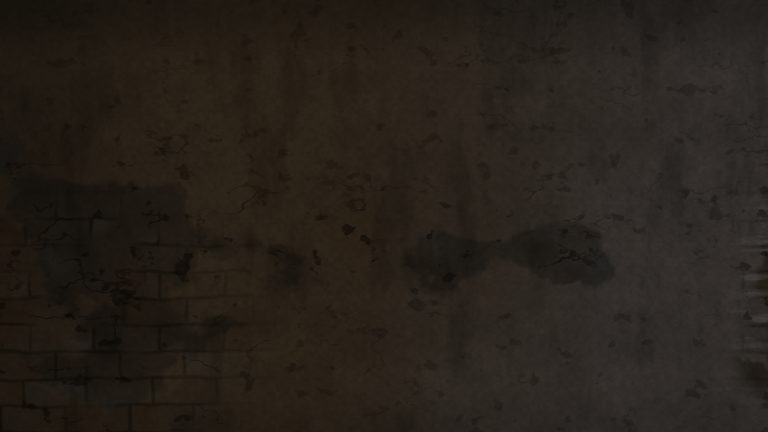
Reproduce this texture procedurally as a Shadertoy shader.

```glsl
// Dim, weathered plaster wall with peeled dark patches and faint exposed bricks.
#define PLASTER_BROWN vec3(0.163, 0.131, 0.092)
#define PLASTER_GREY vec3(0.192, 0.174, 0.163)
#define STAIN_DARK vec3(0.104, 0.086, 0.066)
#define RUST vec3(0.165, 0.105, 0.055)
#define SLATE vec3(0.125, 0.122, 0.112)
#define BRICK_SIZE vec2(0.15, 0.062)
#define PATCH_SCALE 7.0
#define CRACK_SCALE 13.0
#define GRAIN_SCALE 170.0
#define GRAIN_AMOUNT 0.10

float hash(vec2 p) {
    return fract(sin(dot(p, vec2(127.1, 311.7))) * 43758.545);
}

float noise(vec2 p) {
    vec2 cell = floor(p), f = fract(p);
    f = f * f * (3.0 - 2.0 * f);
    float low = mix(hash(cell), hash(cell + vec2(1, 0)), f.x);
    float high = mix(hash(cell + vec2(0, 1)), hash(cell + vec2(1, 1)), f.x);
    return mix(low, high, f.y);
}

float fbm(vec2 p) {
    float sum = 0.0, amplitude = 0.5;
    for (int i = 0; i < 5; i++) {
        sum += amplitude * noise(p);
        p = mat2(1.6, 1.2, -1.2, 1.6) * p + 7.3;
        amplitude *= 0.5;
    }
    return sum;
}

// Soft-edged bump of the given half width around a centre.
float bump(float x, float centre, float halfWidth) {
    float d = (x - centre) / halfWidth;
    return exp(-d * d);
}

// Thin contour of a noise field, broken into short strokes.
float cracks(vec2 p, float scale) {
    float line = abs(fbm(p * vec2(0.75, 1.3) * scale) - 0.48);
    float gaps = smoothstep(0.50, 0.68, fbm(p * scale * 0.8 + 31.0));
    return (1.0 - smoothstep(0.004, 0.028, line)) * gaps;
}

// x: mortar line strength, y: random value of the brick.
vec2 bricks(vec2 p) {
    p += 0.022 * (vec2(fbm(p * 9.0), fbm(p * 9.0 + 17.0)) - 0.5);
    vec2 q = p / BRICK_SIZE;
    float row = floor(q.y);
    q.x += 0.5 * mod(row, 2.0) + 0.2 * hash(vec2(row, 3.0));
    vec2 edge = (0.5 - abs(fract(q) - 0.5)) * BRICK_SIZE;
    float mortar = 1.0 - smoothstep(0.001, 0.007, min(edge.x, edge.y));
    return vec2(mortar, hash(floor(q) + 5.0));
}

void mainImage(out vec4 fragColor, in vec2 fragCoord) {
    vec2 uv = fragCoord / iResolution.xy;
    vec2 p = fragCoord / iResolution.y;
    float cloud = fbm(p * 2.6 + 4.0);
    float mottle = fbm(p * 16.0 + 9.0);

    // Plaster: warm on the left and top, cool towards the lower right.
    float cool = smoothstep(0.36, 0.92, uv.x - 0.16 * (uv.y - 0.4) + 0.25 * (cloud - 0.48));
    vec3 color = mix(PLASTER_BROWN, PLASTER_GREY, cool);
    color *= 1.0 + 0.16 * (cloud - 0.48) + 0.20 * (mottle - 0.48);

    // Where the plaster has worn away: a ragged band, the lower left, the right edge.
    float band = bump(uv.y, 0.46 - 0.05 * uv.x, 0.10) * (1.0 - smoothstep(0.72, 0.86, uv.x));
    float left = (1.0 - smoothstep(0.14, 0.42, uv.x)) * (1.0 - smoothstep(0.52, 0.76, uv.y));
    float right = smoothstep(0.93, 1.0, uv.x) * bump(uv.y, 0.33, 0.22);
    float wear = clamp(max(band, max(0.85 * left, right)), 0.0, 1.0);

    // Peeled patches with rough edges, some of them slate or rust coloured.
    float ragged = fbm(p * vec2(0.85, 1.1) * PATCH_SCALE) + 0.10 * (fbm(p * 45.0) - 0.48);
    float peel = smoothstep(0.60, 0.69, ragged + 0.20 * wear) * smoothstep(0.05, 0.4, wear);
    vec3 stain = mix(STAIN_DARK, SLATE, smoothstep(0.45, 0.65, fbm(p * 5.0 + 21.0)));
    stain *= 0.85 + 0.4 * (mottle - 0.2);
    color = mix(color, stain, 0.72 * peel);
    float rusty = smoothstep(0.50, 0.66, fbm(p * 6.0 + 47.0)) * wear;
    color = mix(color, RUST, 0.30 * rusty);

    // Exposed bricks, partly covered by plaster.
    vec2 brick = bricks(p);
    float lowerLeft = left * (1.0 - smoothstep(0.45, 0.60, uv.y));
    float exposed = max(lowerLeft, right) * smoothstep(0.38, 0.56, fbm(p * 5.5 + 63.0));
    color *= 1.0 + exposed * (0.22 * (brick.y - 0.5) - 0.34 * brick.x);
    float chip = smoothstep(0.88, 0.92, brick.y) * (1.0 - brick.x) * exposed;
    color = mix(color, SLATE * 1.2, 0.45 * chip);
    float streak = smoothstep(0.58, 0.72, fbm(p * vec2(9.0, 50.0)));
    color += 0.07 * right * streak * vec3(0.9, 1.0, 1.1);

    // Small cracks, dark flecks and faint vertical smears.
    float crack = cracks(p, CRACK_SCALE);
    color *= 1.0 - (0.16 + 0.28 * wear) * crack;
    float fleck = smoothstep(0.66, 0.74, fbm(p * vec2(26.0, 34.0) + 80.0));
    color *= 1.0 - (0.20 + 0.25 * wear) * fleck;
    float smear = smoothstep(0.54, 0.74, fbm(p * vec2(16.0, 5.0) + 12.0));
    color *= 1.0 - 0.14 * smear;

    // Fine grain and uneven light at the borders.
    float grain = noise(p * GRAIN_SCALE) + noise(p * GRAIN_SCALE * 0.53 + 5.0) - 1.0;
    color *= 1.0 + GRAIN_AMOUNT * grain;
    color *= mix(0.74, 1.0, smoothstep(-0.02, 0.26, uv.x));
    color *= mix(0.72, 1.0, smoothstep(0.0, 0.16, 1.0 - uv.y));
    color *= mix(0.90, 1.0, smoothstep(0.0, 0.10, uv.y));
    fragColor = vec4(color, 1.0);
}
```
